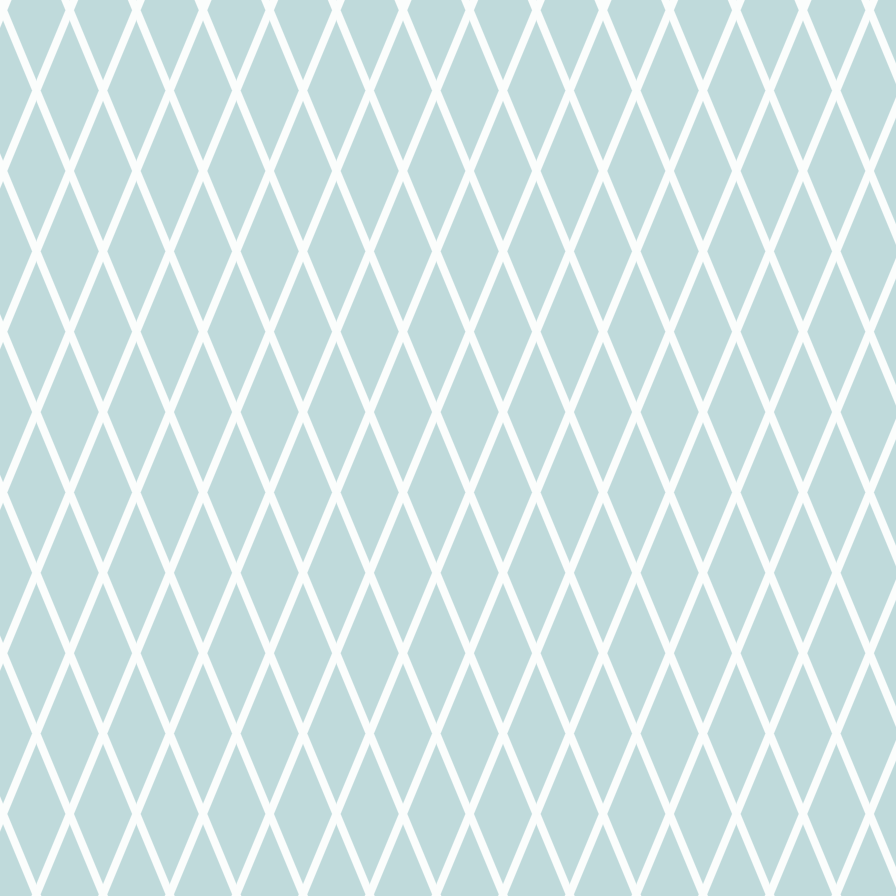
A Shadertoy shader for this pattern:

```glsl
// Distance to the nearest of two crossing families of slanted lines
float latticeDistance(vec2 p, vec2 period) {
    vec2 cell = p / period;
    vec2 diagonals = vec2(cell.x + cell.y, cell.x - cell.y);
    vec2 offset = abs(fract(diagonals + 0.5) - 0.5);
    // Convert from periods to perpendicular canvas distance
    return min(offset.x, offset.y) / length(1.0 / period);
}

void mainImage(out vec4 fragColor, in vec2 fragCoord) {
    vec2 uv = fragCoord / iResolution.y;
    float pixel = 1.0 / iResolution.y;

    // Tall diamonds, aligned on a crossing near the centre
    float d = latticeDistance(uv - vec2(0.4126, 0.5401), vec2(0.0744, 0.1794));
    float line = 1.0 - smoothstep(-0.75 * pixel, 0.75 * pixel, d - 0.0044);

    vec3 paleTeal = vec3(0.75, 0.855, 0.86);
    vec3 offWhite = vec3(0.985, 0.992, 0.99);
    fragColor = vec4(mix(paleTeal, offWhite, line), 1.0);
}
```
